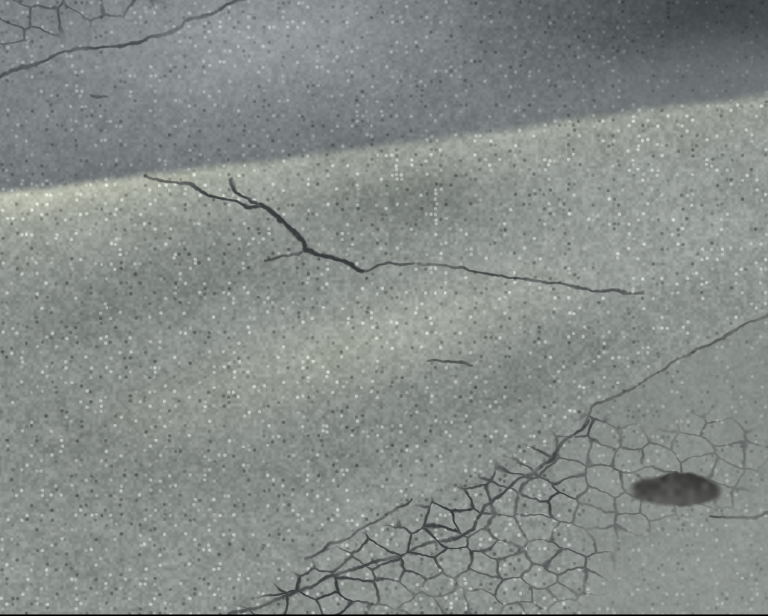
Write a Shadertoy shader that draws this texture.

```glsl
#define GRAIN_SCALE 210.0
#define GRAIN_AMOUNT 0.15
#define FLECK_SCALE 125.0
#define FLECK_AMOUNT 0.2
#define CELL_SCALE vec2(20, 29)
#define CRACK_WARP 0.018
#define LIT_COLOR vec3(.545, .567, .553)
#define SHADE_COLOR vec3(.492, .515, .52)
#define CRACK_COLOR vec3(.17, .18, .19)
#define WARM_TINT vec3(1, .96, .72)

float hash(vec2 p) {
    vec3 q = fract(p.xyx * .1031);
    q += dot(q, q.yzx + 33.33);
    return fract((q.x + q.y) * q.z);
}

float noise(vec2 p) {
    vec2 i = floor(p), f = fract(p);
    f = f * f * (3. - 2. * f);
    return mix(mix(hash(i), hash(i + vec2(1, 0)), f.x),
               mix(hash(i + vec2(0, 1)), hash(i + 1.), f.x), f.y);
}

float fbm(vec2 p) {
    float sum = 0., amp = .5;
    for (int i = 0; i < 4; i++) {
        sum += amp * noise(p);
        p = p * 2.03 + 17.;
        amp *= .5;
    }
    return sum;
}

// Soft oval sheared along a slope
float blob(vec2 p, vec2 center, vec2 radius, float slope) {
    vec2 q = p - center;
    q.y -= slope * q.x;
    q /= radius;
    return exp(-dot(q, q));
}

float segment(vec2 p, vec2 a, vec2 b) {
    vec2 ab = b - a;
    return length(p - a - ab * clamp(dot(p - a, ab) / dot(ab, ab), 0., 1.));
}

float ink(float d, float width) {
    return 1. - smoothstep(width * .4, width + 1.4 / iResolution.y, d);
}

float path(vec2 p, float width, vec2 v[6]) {
    float d = 9.;
    for (int i = 0; i < 5; i++) d = min(d, segment(p, v[i], v[i + 1]));
    return ink(d, width);
}

float near(float d, float inner, float outer) {
    return 1. - smoothstep(inner, outer, d);
}

// Difference of the two nearest center distances: small at cell borders
float cellGap(vec2 p) {
    float first = 9., second = 9.;
    for (int i = 0; i < 9; i++) {
        vec2 c = floor(p) + vec2(i % 3 - 1, i / 3 - 1);
        float d = length(c + .1 + .8 * vec2(hash(c), hash(c + 57.3)) - p);
        second = min(second, max(first, d));
        first = min(first, d);
    }
    return second - first;
}

// Sparse pale and dark stones
float flecks(vec2 p) {
    vec2 id = floor(p);
    float kind = hash(id + 9.1);
    vec2 center = .3 + .4 * vec2(hash(id + 3.7), hash(id + 71.));
    return near(length(fract(p) - center), .15, .55)
        * (smoothstep(.84, 1., kind) - .8 * near(kind, 0., .14));
}

void mainImage(out vec4 fragColor, in vec2 fragCoord) {
    vec2 p = fragCoord / iResolution.y;
    vec2 w = p + CRACK_WARP * (vec2(fbm(p * 32.), fbm(p * 32. + 40.)) - .47);

    // Sunlight and shadow
    float rise = p.y - .69 - p.x * (.115 + .012 * p.x) + .006 * noise(p * 25.);
    float lit = near(rise, -.012, .01);
    vec3 shade = SHADE_COLOR + .085 * blob(p, vec2(.4, .94), vec2(.22, .09), .1);
    shade -= .05 * exp(-abs(rise) / .05);
    shade -= .22 * smoothstep(.6, 1.25, p.x + .5 * p.y - .45) * smoothstep(0., .15, rise);
    vec3 sun = LIT_COLOR;
    float glow = mix(.25, .09, smoothstep(0., .55, p.x)) * exp(min(rise, 0.) / .05);
    sun += WARM_TINT * (glow + .085 * blob(p, vec2(.56, .43), vec2(.32, .065), .3));
    sun += .045 * blob(p, vec2(1.02, .63), vec2(.28, .13), .25);
    sun -= .075 * blob(p, vec2(.66, .67), vec2(.13, .05), 0.);
    sun -= .06 * blob(p, vec2(.26, .54), vec2(.26, .07), .25);
    sun -= .045 * blob(p, vec2(.8, .37), vec2(.3, .06), .4);
    sun -= .03 * blob(p, vec2(.2, .26), vec2(.4, .14), .1);
    vec3 col = mix(shade, sun, lit) + .07 * (fbm(p * vec2(7, 13)) - .47);

    // Smoother repaired corner
    float seamDrop = .335 + .55 * (p.x - .962) - w.y;
    float corner = smoothstep(-.005, .005, seamDrop) * smoothstep(.9, .97, p.x);
    col -= .025 * corner * smoothstep(.22, .34, p.y);

    // Aggregate
    float rough = (1. - .45 * corner) * mix(.7 - .4 * smoothstep(.8, 1.2, p.x), 1., lit);
    float grain = mix(noise(p * GRAIN_SCALE), noise(p * GRAIN_SCALE * .5), .4) - .5;
    col += rough * (GRAIN_AMOUNT * grain + FLECK_AMOUNT * flecks(p * FLECK_SCALE));

    // Networks of broken cells
    float zone = near(segment(w, vec2(.97, .26), vec2(.46, 0)), .035, .095);
    zone = max(zone, .7 * near(segment(p, vec2(.7, .03), vec2(.93, .09)), .03, .09));
    zone = max(zone, .6 * near(segment(p, vec2(.95, .19), vec2(1.16, .25)), .04, .1));
    zone *= smoothstep(-.012, .012, seamDrop);
    zone = max(zone, .75 * smoothstep(.02, .06, w.y - .882 - .27 * p.x) * near(p.x, .2, .36));
    float gap = cellGap(w * CELL_SCALE + vec2(0, 4. * p.x));
    float cracks = zone * near(gap, .02, .15) * (.35 + .75 * noise(p * 22.));

    // Long fractures: left, right, seam, network rim, top, center
    float faint = path(w, .002, vec2[6](vec2(.237, .715), vec2(.305, .698), vec2(.392, .669),
        vec2(.43, .664), vec2(.392, .685), vec2(.375, .708)));
    faint = max(faint, .85 * path(w, .0016, vec2[6](vec2(.587, .563), vec2(.636, .572),
        vec2(.718, .566), vec2(.816, .553), vec2(.914, .535), vec2(1.044, .527))));
    faint = max(faint, .65 * path(w, .0018, vec2[6](vec2(1.26, .497), vec2(1.18, .455),
        vec2(1.1, .415), vec2(1.03, .373), vec2(.962, .335), vec2(.945, .305))));
    faint = max(faint, path(w, .0024, vec2[6](vec2(.955, .315), vec2(.865, .233),
        vec2(.785, .18), vec2(.767, .142), vec2(.6, .085), vec2(.375, 0))));
    faint = max(faint, .85 * path(w, .0022, vec2[6](vec2(-.01, .875), vec2(.098, .915),
        vec2(.18, .924), vec2(.255, .937), vec2(.318, .967), vec2(.4, 1.005))));
    float hairs = min(segment(w, vec2(.43, .58), vec2(.489, .592)), segment(w, vec2(.5, .09), vec2(.665, .19)));
    hairs = min(hairs, segment(w, vec2(.695, .416), vec2(.77, .408)));
    hairs = min(hairs, segment(w, vec2(1.15, .16), vec2(1.26, .165)));
    hairs = min(hairs, segment(w, vec2(.15, .846), vec2(.172, .843)));
    faint = max(faint, .8 * ink(hairs, .0016)) * (.45 + .55 * noise(p * 38.));
    cracks = max(max(cracks, faint), path(w, .0034, vec2[6](vec2(.425, .668), vec2(.443, .655),
        vec2(.489, .608), vec2(.494, .595), vec2(.545, .583), vec2(.587, .563))));
    col = mix(col, CRACK_COLOR, .85 * min(cracks, 1.));

    // Pothole with a darker upper lip
    vec2 hole = (w - vec2(1.096, .205)) / vec2(.077, .028);
    vec3 floorColor = vec3(.25, .255, .245) - .06 * hole.y + .1 * noise(p * 90.);
    col = mix(col, floorColor, near(length(hole), .82, 1.08));

    // Thin dark strip at the base
    col *= smoothstep(.0015, .0035, p.y);
    fragColor = vec4(clamp(col, 0., 1.), 1);
}
```
